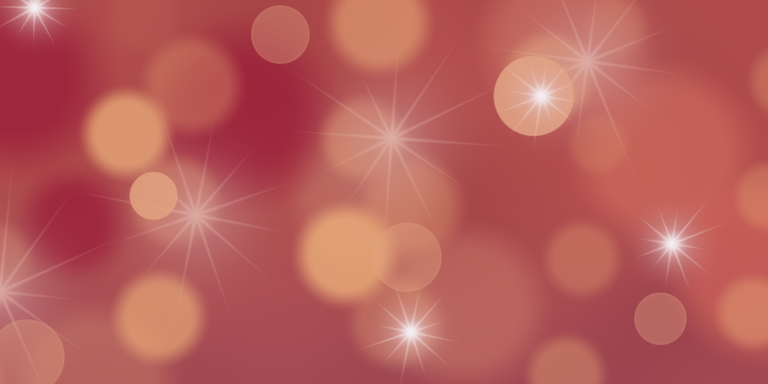
This background is drawn by a WebGL 2 fragment shader. Its source:

```glsl
#version 300 es
precision highp float;
// Warm festive bokeh: soft amber lights, crisp discs and starbursts on rose red.

uniform vec2 u_resolution;
out vec4 outColor;

const float TAU = 6.2831853;

float hash(float n) {
    n = fract(n * 0.1031 + 0.137);
    n *= n + 33.33;
    return fract(n * (n + n));
}

vec2 gradientAt(vec2 cell) {
    float a = TAU * hash(cell.x * 17.3 + cell.y * 41.7 + 5.0);
    return vec2(cos(a), sin(a));
}

float gradientNoise(vec2 p) {
    vec2 i = floor(p), f = p - i;
    vec2 u = f * f * f * (f * (f * 6.0 - 15.0) + 10.0);
    vec2 e = vec2(1.0, 0.0);
    float low = mix(dot(gradientAt(i), f), dot(gradientAt(i + e), f - e), u.x);
    float high = mix(dot(gradientAt(i + e.yx), f - e.yx), dot(gradientAt(i + 1.0), f - 1.0), u.x);
    return mix(low, high, u.y);
}

// Additive lattice that spreads positions over the unit square
vec2 scatter(int i, vec2 start, vec2 stride) {
    return fract(start + float(i) * stride);
}

float softDisc(float d, float radius, float blur) {
    return 1.0 - smoothstep(radius * (1.0 - blur), radius * (1.0 + blur), d);
}

// Twelve tapered needles of uneven length
float starRays(vec2 v, float reach, float width, float seed, float px) {
    float turn = atan(v.y, v.x) / TAU * 12.0 + 0.4 * hash(seed + 3.0);
    float id = floor(turn + 0.5);
    float angle = (turn - id) * TAU / 12.0;
    float len = reach * mix(0.55, 1.0, hash(mod(id, 12.0) * 3.7 + seed * 7.1));
    float taper = max(0.0, 1.0 - length(v) * cos(angle) / len);
    float across = abs(length(v) * sin(angle));
    return (1.0 - smoothstep(0.0, width * taper + px, across)) * taper;
}

void main() {
    float aspect = u_resolution.x / u_resolution.y;
    float px = 1.0 / u_resolution.y;
    vec2 p = gl_FragCoord.xy * px;
    vec2 stretch = vec2(aspect, 1.0);

    // Rose backdrop, mauve towards the bottom, with slow tonal drift
    vec3 color = mix(vec3(0.63, 0.28, 0.32), vec3(0.68, 0.29, 0.29), smoothstep(0.0, 0.6, p.y));
    color += vec3(0.06, 0.05, 0.03) * gradientNoise(p * 2.2 + 3.0);

    // Large translucent veils, some of them coral
    for (int i = 0; i < 6; i++) {
        float coral = fract(float(i) * 0.24);
        float d = distance(p, scatter(i, vec2(0.475, 0.5), vec2(0.13, 0.7)) * stretch);
        vec3 veil = mix(vec3(0.80, 0.54, 0.44), vec3(0.85, 0.41, 0.36), coral);
        color = mix(color, veil, softDisc(d, 0.18 + 0.04 * coral, 0.3) * mix(0.4, 0.6, coral));
    }

    // Deep crimson glows at the upper left
    for (int i = 0; i < 3; i++) {
        vec2 q = scatter(i, vec2(0.9, 0.67), vec2(0.2, 0.185));
        vec2 center = vec2(-0.03, 0.4) + q * vec2(0.37 * aspect, 0.45);
        float radius = i == 2 ? 0.12 : 0.2;
        color = mix(color, vec3(0.61, 0.13, 0.23), 0.88 * softDisc(distance(p, center), radius, 0.45));
    }

    // Blurred amber lights: a few glow strongly, the rest fade into the haze
    for (int i = 0; i < 20; i++) {
        float h = hash(float(i) * 1.7 + 41.0);
        bool bright = i % 8 == 0 || i % 8 == 3;
        vec2 q = scatter(i, vec2(0.19, 0.64), vec2(0.7549, 0.5698)) * 1.08 - 0.04;
        float strength = (bright ? 0.92 : mix(0.35, 0.65, h)) * (1.0 - 0.03 * float(i));
        strength *= smoothstep(0.1, 0.55, q.x + 0.8 * (1.0 - q.y));
        float radius = bright ? mix(0.105, 0.125, h) : mix(0.07, 0.11, h);
        vec3 amber = mix(vec3(0.87, 0.58, 0.42), vec3(0.92, 0.69, 0.48), strength);
        color = mix(color, amber, strength * softDisc(distance(p, q * stretch), radius, 0.28));
    }

    // Wide mauve-pink haze around the large starbursts, then their faint rays
    for (int i = 0; i < 4; i++) {
        vec2 v = p - scatter(i, vec2(0.0, 0.24), vec2(0.255, 0.2)) * stretch;
        float r2 = dot(v, v);
        color = mix(color, vec3(0.81, 0.59, 0.58), 0.55 * exp(-r2 / 0.022));
        color = mix(color, vec3(0.92, 0.76, 0.72), 0.36 * starRays(v, 0.36, 0.006, float(i), px));
        color = mix(color, vec3(0.94, 0.85, 0.85), 0.22 * exp(-r2 / 0.0015));
    }

    // Crisp discs with a faint bright rim
    for (int i = 0; i < 6; i++) {
        float radius = 0.058 + 0.05 * fract(0.8 + float(i) * 0.28);
        vec2 center = scatter(i, vec2(0.035, 0.07), vec2(0.165, 0.42)) * stretch;
        float d = distance(p, center) - radius;
        float inside = 1.0 - smoothstep(-px, px, d);
        float rim = inside * smoothstep(-0.007, 0.0, d);
        float strength = i % 3 == 1 ? 0.88 : 0.38;
        color = mix(color, vec3(0.88, 0.63, 0.50), inside * strength);
        color = mix(color, vec3(0.90, 0.67, 0.55), rim * 0.14);
    }

    // Small bright sparkles with a glowing core
    for (int i = 0; i < 4; i++) {
        vec2 v = p - scatter(i, vec2(0.045, 0.98), vec2(0.83, 0.385)) * stretch;
        float r2 = dot(v, v);
        color = mix(color, vec3(0.87, 0.70, 0.70), 0.65 * exp(-r2 / 0.0045));
        color = mix(color, vec3(0.93, 0.85, 0.85), 0.65 * starRays(v, 0.15, 0.004, float(i) + 9.0, px));
        color = mix(color, vec3(0.96, 0.94, 0.96), 0.95 * exp(-r2 / 0.0006));
    }

    outColor = vec4(color, 1.0);
}
```
